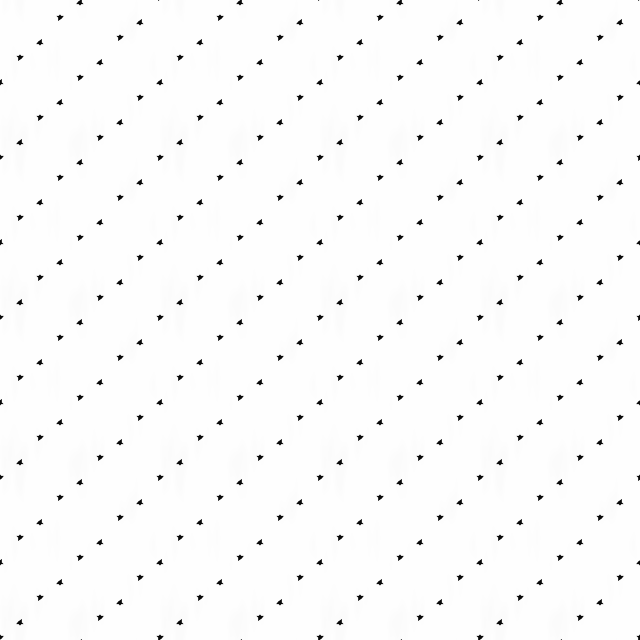
A Shadertoy shader for this pattern:

```glsl
#define COLUMNS 32.0
#define ROW_PITCH 4.0
#define COLUMN_DROP 3.0
#define STAR_NUDGE 0.125
#define STAR_SCALE 1.0
#define WEAR_TILES 4.0
#define WEAR_DEPTH 0.014
#define PAPER vec3(0.997)
#define INK vec3(0.03)

const int TIP_COUNT = 8;

// Outline of a lopsided four-pointed star with its tail at the lower left
const vec2 OUTLINE[TIP_COUNT] = vec2[](
    vec2(-0.18, 0.08), vec2(-0.06, 0.085), vec2(0.0, 0.155), vec2(0.06, 0.085),
    vec2(0.19, 0.08), vec2(0.09, -0.05), vec2(-0.09, -0.17), vec2(-0.09, -0.01));

// Signed distance to the closed star outline
float starDistance(vec2 p) {
    float nearest = 1e3;
    float side = 1.0;
    for (int i = 0; i < TIP_COUNT; i++) {
        vec2 a = OUTLINE[i];
        vec2 b = OUTLINE[(i + 1) % TIP_COUNT];
        vec2 edge = b - a;
        vec2 toPoint = p - a;
        vec2 gap = toPoint - edge * clamp(dot(toPoint, edge) / dot(edge, edge), 0.0, 1.0);
        nearest = min(nearest, dot(gap, gap));
        bool crosses = (a.y > p.y) != (b.y > p.y);
        if (crosses && toPoint.x < edge.x * toPoint.y / edge.y) side = -side;
    }
    return side * sqrt(nearest);
}

// Random unit gradient on a lattice that wraps at period
vec2 latticeGradient(vec2 cell, vec2 period) {
    cell = mod(cell, period);
    vec3 h = fract(cell.xyx * vec3(0.1031, 0.103, 0.0973));
    h += dot(h, h.yzx + 33.33);
    float angle = 6.2832 * fract((h.x + h.y) * h.z);
    return vec2(cos(angle), sin(angle));
}

float gradientNoise(vec2 p, vec2 period) {
    vec2 cell = floor(p);
    vec2 f = p - cell;
    vec2 blend = f * f * f * (f * (f * 6.0 - 15.0) + 10.0);
    vec2 e = vec2(1.0, 0.0);
    float a = dot(latticeGradient(cell, period), f);
    float b = dot(latticeGradient(cell + e, period), f - e);
    float c = dot(latticeGradient(cell + e.yx, period), f - e.yx);
    float d = dot(latticeGradient(cell + e.xx, period), f - e.xx);
    return mix(mix(a, b, blend.x), mix(c, d, blend.x), blend.y);
}

// Faint upright streaks inside softer patches
float paperWear(vec2 uv) {
    vec2 tile = uv * WEAR_TILES;
    vec2 patchPeriod = vec2(5.0, 3.0);
    vec2 streakPeriod = vec2(19.0, 4.0);
    float patches = gradientNoise(tile * patchPeriod, patchPeriod);
    float streaks = gradientNoise(tile * streakPeriod, streakPeriod);
    return smoothstep(0.0, 0.7, patches + 0.6 * streaks);
}

void mainImage(out vec4 fragColor, in vec2 fragCoord) {
    vec2 uv = fragCoord / iResolution.xy;
    vec2 p = uv * COLUMNS;
    float pixel = COLUMNS / iResolution.y;

    // Each column drops below the one before it
    float column = floor(p.x + 0.5);
    float height = p.y + COLUMN_DROP * column;
    float row = floor(height / ROW_PITCH + 0.5);
    vec2 local = vec2(p.x - column, height - ROW_PITCH * row);

    // Every other star is turned by half a circle
    local *= 1.0 - 2.0 * mod(row, 2.0);
    local.y -= STAR_NUDGE;

    float d = starDistance(local / STAR_SCALE) * STAR_SCALE;
    float ink = 1.0 - smoothstep(-0.6 * pixel, 0.6 * pixel, d);

    vec3 paper = PAPER - WEAR_DEPTH * paperWear(uv);
    fragColor = vec4(mix(paper, INK, ink), 1.0);
}
```
